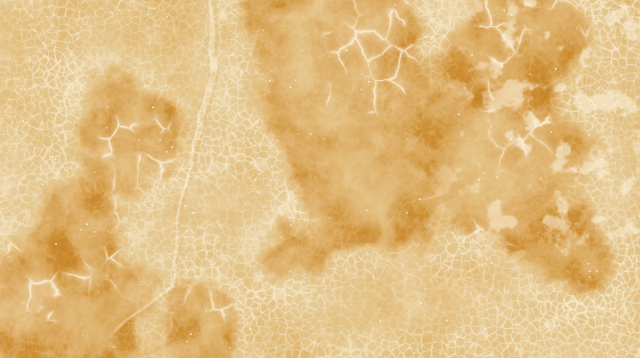
Write a Shadertoy shader that draws this texture.

```glsl
// Translucent honey-coloured mineral: amber patches, pale cellular crust, white veins and a crack.

const vec3 TONES[6] = vec3[6](
    vec3(0.81, 0.57, 0.22), vec3(0.84, 0.64, 0.33), vec3(0.87, 0.69, 0.42),
    vec3(0.89, 0.75, 0.50), vec3(0.90, 0.79, 0.58), vec3(0.93, 0.85, 0.69));
const float STOPS[6] = float[6](0.03, 0.13, 0.295, 0.50, 0.725, 0.92);
const vec3 WHITE = vec3(0.99, 0.95, 0.87);

// Amber patches: centre and radius, in canvas heights
const int PATCH_COUNT = 11;
const vec3 PATCHES[PATCH_COUNT] = vec3[PATCH_COUNT](
    vec3(0.38, 0.65, 0.14), vec3(0.24, 0.42, 0.13), vec3(0.17, 0.14, 0.22),
    vec3(0.54, 0.04, 0.12), vec3(0.95, 0.72, 0.26), vec3(1.00, 0.46, 0.19),
    vec3(0.80, 0.32, 0.09), vec3(1.38, 0.56, 0.23), vec3(1.60, 0.32, 0.16),
    vec3(0.90, 0.92, 0.22), vec3(1.42, 0.85, 0.20));

const float WEB_SCALE = 44.0;
const float VEIN_SCALE = 13.0;
const float SPECK_SCALE = 55.0;
const float CLOUD_CONTRAST = 0.95;
const float WEB_CONTRAST = 0.30;
const float PATCH_BLEND = 0.05;

vec2 hash2(vec2 p) {
    vec3 q = fract(p.xyx * vec3(0.1031, 0.1030, 0.0973));
    q += dot(q, q.yzx + 33.33);
    return fract((q.xx + q.yz) * q.zy);
}

float noise(vec2 p) {
    vec2 i = floor(p), f = fract(p);
    f = f * f * (3.0 - 2.0 * f);
    return mix(mix(hash2(i).x, hash2(i + vec2(1, 0)).x, f.x),
               mix(hash2(i + vec2(0, 1)).x, hash2(i + vec2(1, 1)).x, f.x), f.y);
}

float fbm(vec2 p) {
    float sum = 0.0, amp = 0.533;
    for (int i = 0; i < 4; i++) {
        sum += amp * noise(p);
        p = mat2(1.6, 1.2, -1.2, 1.6) * p + 7.3;
        amp *= 0.5;
    }
    return sum;
}

vec2 warp(vec2 p) {
    return vec2(fbm(p + 3.1), fbm(p + 41.7)) - 0.5;
}

// Gap between nearest and second nearest cell points: zero on cell walls
float cellWall(vec2 p) {
    vec2 base = floor(p);
    float near = 9.0, second = 9.0;
    for (int y = -1; y <= 1; y++)
    for (int x = -1; x <= 1; x++) {
        vec2 cell = base + vec2(x, y);
        float d = length(cell + hash2(cell) - p);
        second = min(second, max(near, d));
        near = min(near, d);
    }
    return second - near;
}

// Signed distance to the blended amber patches, negative inside
float patchDistance(vec2 p) {
    float dist = 9.0;
    for (int i = 0; i < PATCH_COUNT; i++) {
        float d = length(p - PATCHES[i].xy) - PATCHES[i].z;
        float h = max(PATCH_BLEND - abs(dist - d), 0.0) / PATCH_BLEND;
        dist = min(dist, d) - 0.25 * PATCH_BLEND * h * h;
    }
    return dist;
}

vec3 toneColor(float t) {
    vec3 col = TONES[0];
    for (int i = 1; i < 6; i++)
        col = mix(col, TONES[i], clamp((t - STOPS[i - 1]) / (STOPS[i] - STOPS[i - 1]), 0.0, 1.0));
    float beyond = max(min(t - STOPS[0], 0.0), -0.2) + 0.6 * max(t - STOPS[5], 0.0);
    return col + vec3(0.25, 0.35, 0.40) * beyond;
}

void mainImage(out vec4 fragColor, in vec2 fragCoord) {
    vec2 p = fragCoord / iResolution.y;
    float pixel = 1.0 / iResolution.y;

    // Amber patches with deep rims, pale crust with whitish rims
    float dist = patchDistance(p + 0.22 * warp(p * 5.0) + 0.05 * warp(p * 22.0));
    float amber = 1.0 - smoothstep(-0.025, 0.03, dist);
    float inner = 0.18 + 0.24 * smoothstep(0.03, 0.17, -dist);
    float crust = 0.64 + 0.14 * exp(-pow((dist - 0.05) / 0.04, 2.0));
    float tone = mix(crust, inner, amber);

    // Cloudy depth at two sizes
    float cloud = fbm(p * 4.0 + 11.0) - 0.5;
    float mottle = fbm(p * 15.0 + 2.0 * warp(p * 6.0) + 5.0) - 0.5;
    tone += CLOUD_CONTRAST * (0.6 * cloud + mix(0.3, 0.75, amber) * mottle);

    // Fine cellular web
    vec2 webPos = p + 0.012 * warp(p * 30.0);
    float web = 1.0 - smoothstep(0.0, 0.28, cellWall(webPos * WEB_SCALE));
    float coarse = 1.0 - smoothstep(0.0, 0.22, cellWall(webPos * WEB_SCALE * 0.6 + 9.0));
    float webAmount = mix(1.0, 0.22, amber) * (0.45 + 0.9 * noise(p * 7.0 + 20.0));
    tone += WEB_CONTRAST * webAmount * (web + 0.6 * coarse - 0.45);
    tone += 0.07 * (noise(p * 120.0) - 0.5);

    // Broken branching veins with a soft halo
    float wall = cellWall((p + 0.05 * warp(p * 14.0)) * VEIN_SCALE);
    float veinArea = smoothstep(0.48, 0.64, fbm(p * 5.0 + 31.0)) * mix(0.25, 1.0, amber);
    float vein = (0.75 * exp(-wall * 18.0) + 0.3 * exp(-wall * 5.0)) * veinArea;
    vein *= smoothstep(0.25, 0.65, noise(p * 20.0 + 8.0));

    // Pale clumps, denser to the right
    float clump = smoothstep(0.56, 0.72, fbm(p * 21.0 + 60.0));
    clump *= mix(0.12, 0.55, smoothstep(1.1, 1.45, p.x) * smoothstep(0.2, 0.4, p.y));

    // Tiny bright specks
    vec2 cell = floor(p * SPECK_SCALE);
    vec2 seed = hash2(cell + 70.0);
    float speckDist = length(fract(p * SPECK_SCALE) - 0.25 - 0.5 * hash2(cell));
    float speck = (1.0 - smoothstep(0.06, 0.24, speckDist)) * step(0.95, seed.x) * seed.y;

    // Long crack with a fold along its right side
    float crackX = 0.475 + 0.12 * smoothstep(0.15, 0.95, p.y) - 1.25 * max(0.2 - p.y, 0.0);
    crackX += 0.035 * (fbm(vec2(p.y * 9.0, 4.0)) - 0.5);
    float side = (p.x - crackX) * (p.y < 0.2 ? 0.62 : 1.0);
    float extent = smoothstep(0.05, 0.09, p.y);
    float foldWidth = 0.004 + 0.026 * smoothstep(0.5, 0.75, p.y) * noise(vec2(p.y * 8.0, 2.0));
    float fold = smoothstep(-0.003, 0.002, side) * (1.0 - smoothstep(foldWidth, foldWidth + 0.004, side));
    float crack = 1.0 - smoothstep(0.0005, 0.003 + pixel, abs(side));
    float shadow = exp(-pow((side - foldWidth - 0.006) / 0.005, 2.0));
    tone += extent * (0.16 * fold - 0.12 * shadow);

    vec3 col = toneColor(tone);
    float light = vein + clump + 0.8 * speck;
    light += 0.5 * crack * extent * (0.4 + 0.6 * noise(p * 25.0));
    fragColor = vec4(mix(col, WHITE, clamp(light, 0.0, 0.85)), 1.0);
}
```
